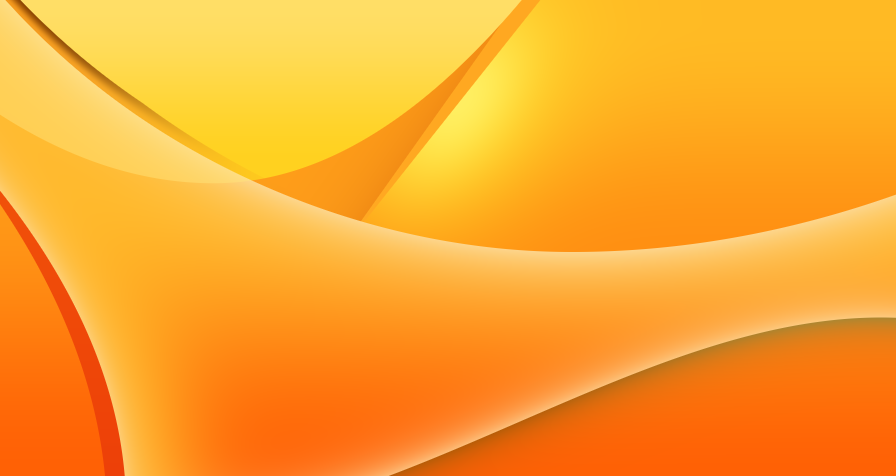
Reproduce this background procedurally as a Shadertoy shader.

```glsl
// Draws glossy amber waves: a sweeping band, a folded yellow disc, a red arc and an orange hill.

const float ASPECT = 1.882;
const vec3 PALE = vec3(0.99, 0.86, 0.62);
const vec3 AMBER = vec3(1.0, 0.72, 0.15);
const vec3 FLAME = vec3(1.0, 0.38, 0.02);

// Approximate distance to the zero line of a field, in canvas heights.
float toDistance(float field) {
    vec2 slope = vec2(dFdx(field), dFdy(field)) * iResolution.y;
    return field / max(length(slope), 0.001);
}

// Smooth coverage of the positive side of a distance.
float cover(float dist) {
    return clamp(dist * iResolution.y + 0.5, 0.0, 1.0);
}

// Soft light that fades away from an edge.
float halo(float dist, float width) {
    return exp(-max(dist, 0.0) / width);
}

// Parabola with a separate bend on each side of its lowest point.
float valley(float x, vec2 low, float leftBend, float rightBend) {
    float u = x - low.x;
    return low.y + u * u * (u < 0.0 ? leftBend : rightBend);
}

// Upper edge of the band, steeper towards the left.
float bandTop(float x) {
    float u = max(1.201 - x, 0.0);
    return valley(x, vec2(1.201, 0.4706), 0.328, 0.26) + 0.023 * pow(u, 6.0);
}

// Side of a curved arc that starts at the canvas floor.
float arcEdge(float y, float start, float lean, float bend) {
    return start - y * (lean + bend * y);
}

// Signed distance from a line, positive on its left side.
float leftOf(vec2 p, vec2 a, vec2 b) {
    vec2 along = normalize(b - a);
    return dot(p - a, vec2(-along.y, along.x));
}

// Backdrop with a yellow light beside the fold.
vec3 backdrop(vec2 p, float foldDist) {
    vec3 color = mix(vec3(1.0, 0.56, 0.07), vec3(1.0, 0.73, 0.14), smoothstep(0.45, 0.95, p.y));
    float along = dot(p - vec2(0.96, 0.77), vec2(0.62, 0.78));
    float wide = exp(-pow(foldDist / 0.21, 2.0) - pow(along / 0.29, 2.0));
    float core = exp(-pow(foldDist / 0.10, 2.0) - pow((along - 0.02) / 0.17, 2.0));
    color = mix(color, vec3(1.0, 0.86, 0.16), 0.95 * wide);
    return mix(color, vec3(1.0, 0.95, 0.42), 0.85 * core);
}

// Band with a deep heart and pale light along its three edges.
vec3 bandColor(float y, float top, float left, float hill) {
    vec3 color = mix(FLAME, AMBER, smoothstep(0.0, 0.6, y));
    color = mix(color, AMBER, 0.9 * exp(-pow(max(left, 0.0) / 0.17, 2.0)));
    color = mix(color, PALE, 0.65 * halo(left, 0.035));
    color = mix(color, PALE, 0.75 * halo(hill, 0.045));
    return mix(color, PALE, 0.85 * halo(top, 0.065));
}

// Hill shaded dark under its crest, greener towards the right.
vec3 hillColor(vec2 p, float depth) {
    vec3 color = mix(FLAME, vec3(1.0, 0.48, 0.05), smoothstep(0.0, 0.3, p.y));
    vec3 shade = mix(vec3(0.70, 0.36, 0.03), vec3(0.66, 0.53, 0.20), smoothstep(1.0, 1.75, p.x));
    return mix(color, shade, 0.95 * halo(depth, 0.035));
}

void mainImage(out vec4 fragColor, in vec2 fragCoord) {
    vec2 p = fragCoord / iResolution.xy * vec2(ASPECT, 1.0);

    // Edges of all parts
    float top = bandTop(p.x);
    float gap = 0.034 * clamp((0.80 - p.x) / 0.5, 0.0, 1.0);
    float band = toDistance(top - p.y);
    float ribbon = toDistance(top + gap - p.y);
    float disc = toDistance(p.y - valley(p.x, vec2(0.449, 0.615), 0.715, 0.92));
    float fold = leftOf(p, vec2(0.765, 0.534), vec2(1.135, 1.0));
    float face = leftOf(p, vec2(0.765, 0.545), vec2(1.088, 1.0));
    float arcOuter = toDistance(p.x - arcEdge(p.y, 0.262, 0.084, 0.589));
    float arcInner = toDistance(p.x - arcEdge(p.y, 0.2206, 0.096, 0.508));
    float u = 1.85 - p.x;
    float hill = toDistance(p.y - 0.333 + u * u * (0.57 - 0.25 * u));

    // Backdrop and folded sheet
    vec3 color = backdrop(p, fold);
    color = mix(color, vec3(1.0, 0.66, 0.13), cover(fold));
    vec3 faceColor = mix(vec3(1.0, 0.62, 0.10), vec3(0.95, 0.55, 0.08), halo(face, 0.07));
    color = mix(color, faceColor, cover(face));

    // Yellow disc
    vec3 discColor = mix(vec3(1.0, 0.82, 0.12), vec3(1.0, 0.87, 0.40), smoothstep(0.64, 1.0, p.y));
    color = mix(color, discColor, cover(disc));

    // Ribbon with a dark upper side
    float dark = smoothstep(0.1, 1.0, (p.y - top) / max(gap, 0.001));
    dark *= 1.0 - smoothstep(0.15, 0.52, p.x);
    vec3 ribbonColor = mix(vec3(0.96, 0.60, 0.11), vec3(0.55, 0.27, 0.0), dark);
    color = mix(color, ribbonColor, cover(ribbon) * smoothstep(0.8, 1.0, 1.0 - 0.28 * p.x));

    // Band with the disc showing through
    vec3 wave = bandColor(p.y, band, arcOuter, hill);
    wave = mix(wave, vec3(1.0, 0.90, 0.48), 0.48 * cover(disc));
    color = mix(color, wave, cover(band));

    // Red arc and its inner field
    color = mix(color, mix(vec3(0.93, 0.25, 0.03), vec3(0.95, 0.36, 0.04), p.y), cover(-arcOuter));
    color = mix(color, mix(FLAME, vec3(1.0, 0.60, 0.09), smoothstep(0.0, 0.6, p.y)), cover(-arcInner));

    // Hill in the lower right
    color = mix(color, hillColor(p, -hill), cover(-hill));
    fragColor = vec4(color, 1.0);
}
```
